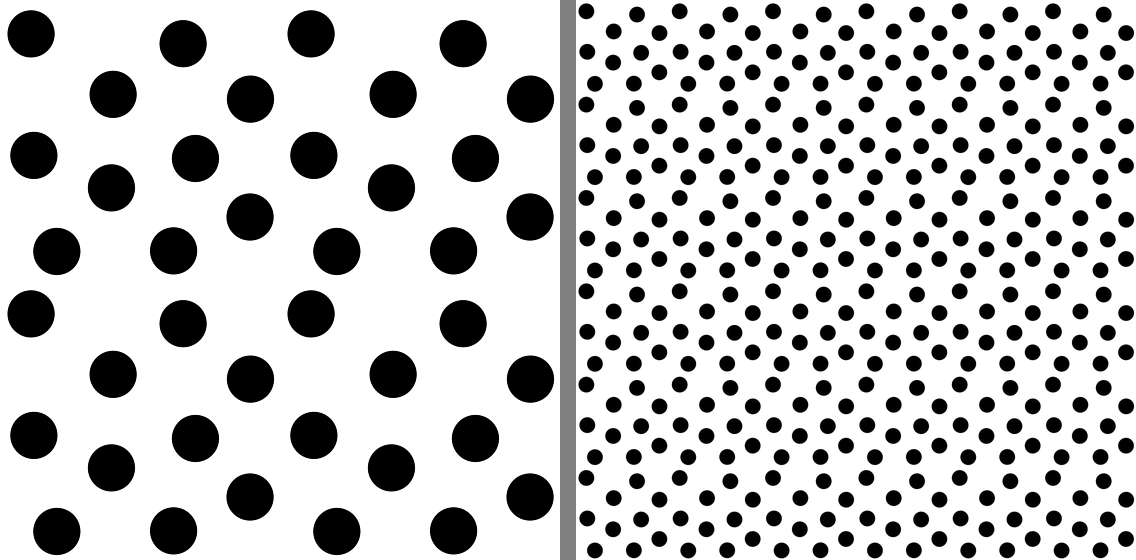
Left: one tile. Right: repeated 3 by 3.
Reproduce this pattern procedurally as a Shadertoy shader.

```glsl
// Dot centres inside one square tile, in tile units
const vec2 dotCentres[10] = vec2[10](
    vec2(0.111, 0.879), vec2(0.654, 0.844),
    vec2(0.404, 0.663), vec2(0.8945, 0.646),
    vec2(0.121, 0.445), vec2(0.698, 0.434),
    vec2(0.398, 0.329), vec2(0.893, 0.225),
    vec2(0.203, 0.102), vec2(0.620, 0.104));

// Signed distance to the nearest dot, wrapping at the tile borders
float dotsDistance(vec2 tilePos) {
    float nearest = 1.0;
    for (int i = 0; i < 10; i++) {
        vec2 offset = fract(tilePos - dotCentres[i] + 0.5) - 0.5;
        nearest = min(nearest, length(offset));
    }
    return nearest - 0.0843;
}

void mainImage(out vec4 fragColor, in vec2 fragCoord) {
    // Two tiles across and two down
    vec2 tilePos = 2.0 * fragCoord / iResolution.xy;
    float pixel = 2.0 / min(iResolution.x, iResolution.y);

    // Black dots on white, smoothed over one pixel
    float paper = smoothstep(-0.6 * pixel, 0.6 * pixel, dotsDistance(tilePos));
    fragColor = vec4(vec3(paper), 1.0);
}
```
